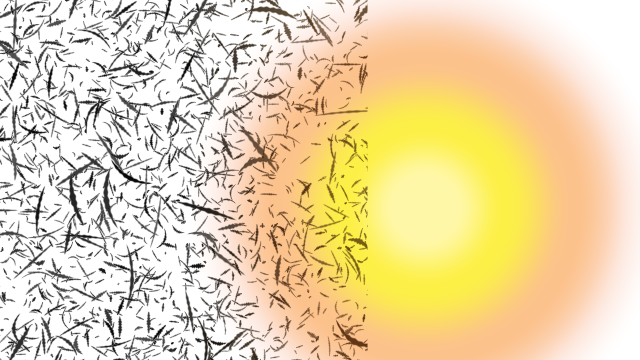
This background is drawn by a Shadertoy shader. Its source:

```glsl
// A soft sun-like glow on white, with a field of dark scratches on the left.
// The glow is a radial ramp; the scratches are tapered, bent strokes scattered
// on jittered cell grids of shrinking size, ending at one straight vertical edge.

// Lengths are fractions of the canvas height.
const vec2  GLOW_CENTER  = vec2(1.182, 0.422);
const vec3  CORE_COLOR   = vec3(1.00, 0.97, 0.66);
const vec3  YELLOW       = vec3(0.99, 0.94, 0.28);
const vec3  ORANGE       = vec3(0.99, 0.76, 0.55);
const vec3  PINK         = vec3(0.99, 0.88, 0.83);
const vec3  PAPER        = vec3(1.0);
const vec2  CORE_FADE    = vec2(0.08, 0.22);   // radii where each ramp starts, ends
const vec2  YELLOW_FADE  = vec2(0.23, 0.41);
const vec2  ORANGE_FADE  = vec2(0.42, 0.58);
const vec2  PINK_FADE    = vec2(0.50, 0.67);

const float FIELD_EDGE   = 1.021;              // right end of the scratches
const vec3  INK_LEFT     = vec3(0.02);
const vec3  INK_RIGHT    = vec3(0.36, 0.26, 0.14);
const float INK_SOFTNESS = 0.0028;
const int   LAYERS       = 4;
const float CELL_SIZE    = 0.115;
const float CELL_DECAY   = 0.58;
const float STROKE_WIDTH = 0.0066;
const float WIDTH_DECAY  = 0.76;
const float DENSITY      = 0.88;
const float DENSITY_DROP = 0.11;               // loss per smaller layer
const float TAU          = 6.2831853;

vec4 hash4(vec2 cell, float seed) {
    vec4 p = fract(vec4(cell.xyx, cell.y + seed) * vec4(0.1031, 0.1030, 0.0973, 0.1099)
                   + seed * 0.137);
    p += dot(p, p.wzxy + 33.33);
    return fract((p.xxyz + p.yzzw) * p.zywx);
}

vec3 glow(float radius) {
    vec3 color = mix(CORE_COLOR, YELLOW, smoothstep(CORE_FADE.x, CORE_FADE.y, radius));
    color = mix(color, ORANGE, smoothstep(YELLOW_FADE.x, YELLOW_FADE.y, radius));
    color = mix(color, PINK, smoothstep(ORANGE_FADE.x, ORANGE_FADE.y, radius));
    return mix(color, PAPER, smoothstep(PINK_FADE.x, PINK_FADE.y, radius));
}

// Layered sines, about -1 to 1, that gather the strokes into loose clumps.
float clumps(vec2 p) {
    return 0.6 * sin(p.x * 19.0 + 2.0 * sin(p.y * 11.0)) * sin(p.y * 23.0 + p.x * 7.0)
         + 0.4 * sin(p.x * 41.0 - p.y * 29.0);
}

// Coverage of one bent stroke along x, thick in the middle, with a ragged rim.
float stroke(vec2 p, float halfLength, float width, float bend, float softness) {
    float along = p.x / halfLength;
    p.y += bend * halfLength * (along * along - 0.3);
    float rim = 0.75 + 0.25 * sin(along * 9.0 + bend * 40.0) * sin(along * 17.0);
    float taper = max(1.0 - along * along, 0.0);
    float edge = abs(p.y) - width * taper * rim;
    return smoothstep(softness, -softness, edge) * smoothstep(0.0, 0.25, taper);
}

// Strongest stroke of one grid layer, searched over the neighbouring cells.
float scratchLayer(vec2 p, float size, float width, float seed, float density, float softness) {
    vec2 home = floor(p / size);
    float ink = 0.0;
    for (int y = -1; y <= 1; y++)
    for (int x = -1; x <= 1; x++) {
        vec2 cell = home + vec2(x, y);
        vec4 place = hash4(cell + 17.0, seed);
        vec4 shape = hash4(cell + 91.0, seed + 5.3);
        vec2 center = (cell + place.xy) * size;
        float sparser = 1.0 - 0.35 * smoothstep(0.5, 0.95, center.x);
        if (place.w > density * sparser + 0.25 * clumps(center)) continue;

        vec2 q = p - center;
        float angle = place.z * TAU;
        float c = cos(angle), s = sin(angle);
        q = vec2(c * q.x + s * q.y, c * q.y - s * q.x);

        float halfLength = size * mix(0.2, 0.85, shape.x);
        float thickness = width * mix(0.5, 1.5, shape.y * shape.y);
        float turn = 2.0 * shape.z - 1.0;
        float strength = mix(0.7, 1.0, shape.w);
        ink = max(ink, strength * stroke(q, halfLength, thickness, 0.5 * turn * turn * turn, softness));
    }
    return ink;
}

float scratches(vec2 p, float softness) {
    float ink = 0.0, size = CELL_SIZE, width = STROKE_WIDTH, density = DENSITY;
    for (int i = 0; i < LAYERS; i++) {
        float layerInk = scratchLayer(p, size, width, float(i) * 7.1 + 1.0, density, softness);
        ink = max(ink, layerInk);
        size *= CELL_DECAY;
        width *= WIDTH_DECAY;
        density -= DENSITY_DROP;
    }
    return ink;
}

void mainImage(out vec4 fragColor, in vec2 fragCoord) {
    vec2 p = fragCoord / iResolution.y;
    float pixel = 1.0 / iResolution.y;

    // Background glow
    vec3 color = glow(length(p - GLOW_CENTER));

    // Ink multiplies the glow, so it warms toward brown on the right
    float field = smoothstep(pixel, -pixel, p.x - FIELD_EDGE);
    if (field > 0.0) {
        vec3 inkTint = mix(INK_LEFT, INK_RIGHT, smoothstep(0.45, 0.95, p.x));
        color *= mix(vec3(1.0), inkTint, scratches(p, max(INK_SOFTNESS, 0.7 * pixel)) * field);
    }

    fragColor = vec4(color, 1.0);
}
```
